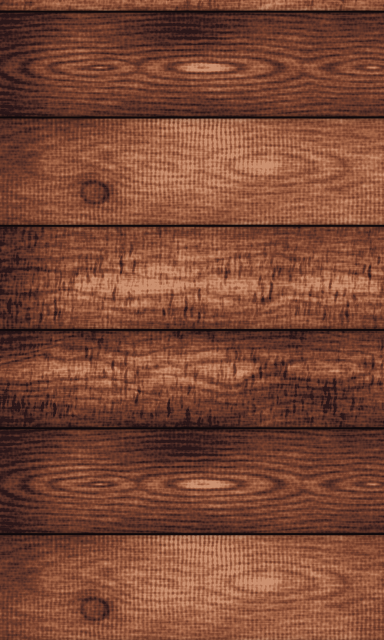
Write a Shadertoy shader that draws this texture.

```glsl
// Stacked horizontal wood boards with ring grain, a knot, rib texture and saw marks.

// Layout: four boards repeat down the canvas (fractions of height, measured from the top)
const float FIRST_SEAM = 0.0182;
const float PERIOD = 0.651;
const float SEAM[5] = float[5](0.0, 0.254, 0.514, 0.764, 1.0);
const float SEAM_HALF_WIDTH = 0.0016;
const float BOARD_ASPECT = 3.62;

// Character of each board
const float TONE[4]    = float[4](0.47, 0.70, 0.66, 0.55);
const float RINGS[4]   = float[4](18.0, 13.0, 9.0, 10.0);
const float DEPTH[4]   = float[4](0.34, 0.17, 0.24, 0.28);
const float STRETCH[4] = float[4](0.19, 0.24, 0.12, 0.15);
const float WAVE[4]    = float[4](0.02, 0.04, 0.11, 0.12);
const float CORE[4]    = float[4](0.055, 0.035, 0.06, 0.06);
const float GLOW[4]    = float[4](0.06, 0.02, 0.14, 0.16);
const float EDGE[4]    = float[4](0.14, 0.03, 0.12, 0.20);
const float RIBS[4]    = float[4](0.02, 0.10, 0.05, 0.03);
const float MARKS[4]   = float[4](0.0, 0.0, 0.55, 0.50);
const vec2 HEART[4] = vec2[4](vec2(1.92, 0.53), vec2(2.50, 0.45), vec2(1.6, 0.57), vec2(1.6, 0.42));
const vec2 STAIN[4] = vec2[4](vec2(1.77, 0.22), vec2(0.60, 0.04), vec2(0.08, 0.55), vec2(2.95, 0.62));
const float SIDE_HEARTS[3] = float[3](-0.98, 0.0, 1.6);
const vec2 KNOT = vec2(0.89, 0.70);
const float KNOT_RADIUS = 0.10;
const float RIB_COUNT = 88.0;
const vec2 MARK_GRID = vec2(13.0, 5.5);
const float CONTRAST = 1.15;

const vec3 SEAM_COLOR = vec3(0.06, 0.035, 0.045);
const vec3 WOOD[5] = vec3[5](vec3(0.17, 0.09, 0.095), vec3(0.34, 0.19, 0.155),
    vec3(0.48, 0.26, 0.18), vec3(0.65, 0.40, 0.28), vec3(0.80, 0.57, 0.44));

vec2 hash2(vec2 p) {
    vec3 a = fract(p.xyx * vec3(0.1031, 0.1030, 0.0973));
    a += dot(a, a.yzx + 33.33);
    return fract((a.xx + a.yz) * a.zy);
}

// Distance to the nearest jittered cell point
float cellular(vec2 p) {
    float nearest = 2.0;
    for (int n = 0; n < 9; n++) {
        vec2 c = floor(p) + vec2(n % 3 - 1, n / 3 - 1);
        nearest = min(nearest, length(c + hash2(c) - p));
    }
    return nearest;
}

// Layered, folded sines in about -1..1
float waves(vec2 p) {
    float sum = 0.0, amp = 0.5;
    for (int i = 0; i < 4; i++) {
        p += 0.6 * sin(p.yx * 1.3 + float(i) * 2.1);
        sum += amp * sin(p.x) * cos(p.y + 0.7);
        p = mat2(1.5, 0.7, -0.7, 1.5) * p;
        amp *= 0.6;
    }
    return sum;
}

// Growth ring distance: a long heart with a smaller one on each side
float ringField(vec2 q, int id) {
    float field = 9.0;
    for (int i = 0; i < 3; i++) {
        vec2 d = q - HEART[id] - vec2(SIDE_HEARTS[i], 0.0);
        field = min(field, length(d * vec2(STRETCH[id], 1.0)) + (i == 1 ? 0.0 : 0.05));
    }
    return field;
}

// Short tapered upright strokes of uneven strength
float sawMarks(vec2 q, float seed, float ragged) {
    vec2 p = q * MARK_GRID;
    float ink = 0.0;
    for (int n = 0; n < 9; n++) {
        vec2 c = floor(p) + vec2(n % 3 - 1, n / 3 - 1);
        vec2 rnd = hash2(c + seed), size = hash2(c + seed + 57.0);
        vec2 d = p - c - rnd;
        d.x += d.y * 0.14 + ragged;
        float along = abs(d.y) / mix(0.3, 0.8, size.y);
        float width = mix(0.36, 0.16, min(along, 1.0));
        float stroke = (1.0 - smoothstep(0.1 * width, width, abs(d.x))) * (1.0 - smoothstep(0.4, 1.0, along));
        ink = max(ink, stroke * mix(0.2, 1.0, size.x));
    }
    return ink;
}

vec3 woodColor(float tone) {
    float t = clamp(tone, 0.0, 0.999) * 4.0;
    int i = int(t);
    return mix(WOOD[i], WOOD[i + 1], fract(t));
}

void mainImage(out vec4 fragColor, in vec2 fragCoord) {
    vec2 uv = fragCoord / iResolution.xy;
    float down = 1.0 - uv.y;

    // Board index, local position and distance to the nearest seam
    float d = fract((down - FIRST_SEAM) / PERIOD);
    int id = 0;
    float seamDist = 1.0;
    for (int k = 0; k < 5; k++) {
        if (k < 4 && d >= SEAM[k]) id = k;
        seamDist = min(seamDist, abs(d - SEAM[k]) * PERIOD);
    }
    vec2 q = vec2(uv.x * BOARD_ASPECT, (d - SEAM[id]) / (SEAM[id + 1] - SEAM[id]));
    float seed = float(id) * 19.0;
    float warp = waves(q * vec2(2.6, 5.0) + seed);
    float blotch = waves(q * vec2(1.9, 2.6) + seed + 8.0);

    // Growth rings, bent around the knot on its board
    vec2 k = q - KNOT;
    float hasKnot = id == 1 ? 1.0 : 0.0;
    float bend = 0.22 * exp(-k.x * k.x * 9.0 - abs(k.y) * 2.0) * smoothstep(0.1, -0.1, k.y);
    float field = ringField(q + vec2(0.0, hasKnot * bend), id) + WAVE[id] * warp;
    float ring = pow(0.5 + 0.5 * sin(6.2832 * RINGS[id] * field + blotch), 1.8);
    float tone = TONE[id] + 0.05 * warp + 0.14 * blotch;
    tone -= (ring - 0.4) * DEPTH[id] * mix(1.0, 0.5, smoothstep(0.08, 0.4, field));
    tone += 0.30 * (1.0 - smoothstep(0.5 * CORE[id], 1.3 * CORE[id], field));
    float rise = (q.y - HEART[id].y) / 0.2;
    tone += GLOW[id] * (exp(-rise * rise) - 0.3);

    // Fine fibres, pores and upright ribs
    tone += 0.26 * (cellular(q * vec2(4.0, 40.0) + seed) - 0.45);
    tone += 0.22 * (cellular(q * vec2(32.0, 30.0) + seed) - 0.45);
    tone += RIBS[id] * sin(6.2832 * RIB_COUNT * uv.x + 2.0 * warp) * (0.8 + blotch);

    // Knot, stains and saw marks: one strong set and one faint, finer set
    float knotDist = length(k * vec2(0.85, 1.0)) + 0.025 * warp;
    float knotRim = 1.0 - smoothstep(0.005, 0.035, abs(knotDist - KNOT_RADIUS));
    tone -= hasKnot * (0.24 * knotRim + 0.28 * exp(-knotDist * knotDist * 14.0));
    vec2 s = (q - STAIN[id]) * vec2(1.7, 4.5);
    tone -= 0.30 * exp(-dot(s, s)) * (1.0 + 0.6 * blotch);
    if (MARKS[id] > 0.0) {
        float ragged = 0.07 * sin(q.y * 41.0 + q.x * 17.0);
        float cluster = smoothstep(-0.5, 0.35, waves(q * vec2(4.5, 6.0) + seed + 3.0));
        float band = mix(0.55, 1.0, smoothstep(0.1, 0.45, q.y)) * (1.0 - 0.5 * smoothstep(0.8, 1.0, q.y));
        float ink = max(sawMarks(q, seed, ragged) * cluster, 0.45 * sawMarks(q * 1.4, seed + 31.0, ragged));
        tone -= MARKS[id] * band * ink;
    }

    // Darker board edges and canvas sides; paler strip above the first seam
    tone -= EDGE[id] * smoothstep(0.2, 0.5, abs(q.y - 0.5));
    tone -= 0.26 * (1.0 - smoothstep(0.0, 0.18, uv.x));
    tone -= 0.12 * smoothstep(0.8, 1.0, uv.x) * (1.0 - smoothstep(0.0, 0.4, uv.y));
    tone += 0.34 * step(down, FIRST_SEAM);
    tone = 0.53 + CONTRAST * (tone - 0.5);

    // Seams with a soft shadow
    vec3 color = woodColor(tone) * (1.0 - 0.35 * exp(-seamDist * 260.0));
    float soft = 0.75 / iResolution.y;
    float seam = 1.0 - smoothstep(SEAM_HALF_WIDTH - soft, SEAM_HALF_WIDTH + soft, seamDist);
    fragColor = vec4(mix(color, SEAM_COLOR, seam), 1.0);
}
```
